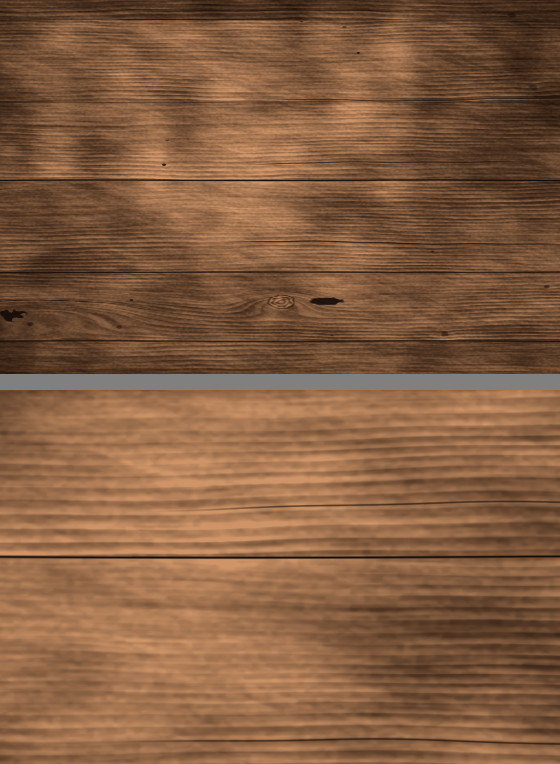
Top: the whole. Bottom: its middle third, enlarged.
Give the GLSL for this texture, as a Shadertoy shader.

```glsl
// Weathered brown planks lying across the canvas, darker towards the rim.
// Grain is a warped height field: saw-shaped growth rings plus stretched
// cellular noise for fibres and stains; knots lift the field to close rings.

const vec3 DARK_WOOD  = vec3(0.25, 0.16, 0.10);
const vec3 LIGHT_WOOD = vec3(0.74, 0.53, 0.37);
const vec3 GAP_COLOR  = vec3(0.07, 0.04, 0.025);
const float TAU = 6.2832;

vec2 hash2(vec2 c) {
    vec3 q = fract(c.xyx * vec3(0.1031, 0.1030, 0.0973));
    q += dot(q, q.yzx + 33.33);
    return fract((q.xx + q.yz) * q.zy);
}

// Smooth cellular noise: random cell values blended by distance, 0..1
float cellNoise(vec2 p) {
    vec2 cell = floor(p);
    float sum = 0.0, total = 0.001;
    for (int j = -1; j <= 1; j++)
    for (int i = -1; i <= 1; i++) {
        vec2 c = cell + vec2(i, j);
        vec2 h = hash2(c + 100.0);
        vec2 d = c + 0.2 + 0.6 * h - p;
        float w = max(0.0, 1.44 - dot(d, d));
        w *= w * w;
        sum += w * fract(h.x * 7.0 + h.y * 13.0);
        total += w;
    }
    return sum / total;
}

// Noise centred on zero
float stain(vec2 p, vec2 scale) { return cellNoise(p * scale) - 0.5; }

float stroke(float dist, float width, float pixel) {
    return 1.0 - smoothstep(0.0, width + pixel, abs(dist));
}

float ellipse(vec2 p, vec2 centre, vec2 size) {
    return length((p - centre) / size);
}

float bulge(vec2 p, vec2 centre, vec2 size, float lift) {
    float r = ellipse(p, centre, size);
    return lift * exp(-r * r);
}

// Growth ring: darkens slowly, then ends in a sharp edge
float ringProfile(float phase) {
    float s = fract(phase / TAU);
    return smoothstep(0.05, 0.75, s) * (1.0 - smoothstep(0.8, 1.0, s));
}

// Slow waviness of the grain, different on every board
float grainWarp(vec2 p, float board) {
    return 0.0040 * sin(p.x * 4.5 + board * 2.3 + p.y * 9.0)
         + 0.0014 * sin(p.x * 12.0 + board * 4.1 - p.y * 21.0)
         + 0.0006 * sin(p.x * 31.0 + board + p.y * 40.0);
}

void mainImage(out vec4 fragColor, in vec2 fragCoord) {
    vec2 p = fragCoord / iResolution.y;
    vec2 fromCentre = fragCoord / iResolution.xy - 0.5;
    float pixel = 1.0 / iResolution.y;

    // Boards and the gaps between them
    float seams[5] = float[5](0.088, 0.272, 0.518, 0.727, 0.947);
    float depth[5] = float[5](0.75, 0.75, 0.95, 0.35, 0.3);
    float board = 0.0, gap = 0.0, aboveSeam = p.y + 0.1;
    for (int i = 0; i < 5; i++) {
        float d = p.y - seams[i] - 0.0008 * sin(p.x * 7.0 + float(i) * 3.0);
        board += step(0.0, d);
        aboveSeam = d > 0.0 ? d : aboveSeam;
        gap = max(gap, depth[i] * stroke(d, 0.0010, pixel));
    }

    // Height field of the grain, lifted around the large knots
    vec2 roundKnot = vec2(0.752, 0.193), slotKnot = vec2(0.87, 0.195);
    vec2 sideKnot = vec2(0.035, 0.156);
    float grain = p.y + grainWarp(p, board);
    grain += bulge(p, roundKnot, vec2(0.10, 0.030), -0.050);
    grain += bulge(p, slotKnot, vec2(0.08, 0.020), 0.010);
    grain += bulge(p, sideKnot + vec2(0.07, 0.01), vec2(0.26, 0.045), -0.065);

    // Small scattered knots
    float ragged = 0.7 * stain(p, vec2(90.0, 160.0));
    float hole = 0.0;
    for (int i = 0; i < 14; i++) {
        vec2 h = hash2(vec2(i, 7)), k = hash2(vec2(i, 31));
        vec2 centre = h * vec2(1.5, 1.0);
        vec2 size = mix(vec2(0.004, 0.002), vec2(0.012, 0.008), k.x * k.x);
        grain += bulge(p, centre, size * 3.0, 0.6 * size.y);
        float r = ellipse(p, centre, size) + ragged;
        hole = max(hole, (0.4 + 0.5 * k.y) * (1.0 - smoothstep(0.5, 1.2, r)));
    }

    // Growth rings: clearest just above a seam, faded when below a pixel
    vec2 g = vec2(p.x, grain) + board * vec2(3.7, 5.0);
    float density = mix(86.0, 108.0, hash2(vec2(board, 3)).x);
    float phase = TAU * density * grain + 1.6 * sin(grain * 57.0 + board)
                + 2.0 * cellNoise(g * vec2(1.2, 26.0));
    float ringFade = 1.0 - smoothstep(2.2, 3.6, fwidth(phase));
    float ringPower = smoothstep(0.3, 0.8, cellNoise(g * vec2(2.2, 10.0)));
    ringPower = mix(0.07, 0.33, ringPower) + 0.14 * exp(-aboveSeam * 22.0);
    float tone = 0.64 + ringFade * ringPower * (0.45 - ringProfile(phase));

    // Streaks, fibres, pores and slanted scuffs
    tone += 0.24 * stain(g, vec2(2.5, 140.0));
    tone += 0.28 * stain(g, vec2(20.0, 310.0));
    tone += 0.18 * stain(p, vec2(170.0, 290.0));
    vec2 slanted = mat2(0.94, 0.34, -0.34, 0.94) * p;
    tone += 0.18 * stain(slanted, vec2(18.0, 150.0));

    // Broad stains, upright smudges on the upper boards, board tint, dark rim
    float upper = smoothstep(0.45, 0.60, p.y);
    tone += 0.46 * stain(g, vec2(3.2, 8.0));
    tone += 0.30 * stain(g + 9.0, vec2(13.0, 26.0));
    tone += mix(0.32, 0.56, upper) * stain(p + 4.0, vec2(11.0, 6.0));
    tone += 0.12 * (hash2(vec2(board, 11)).y - 0.5);
    tone -= dot(fromCentre * fromCentre, vec2(1.35, 1.10));

    // Large knots: a ringed one and two dark hollows
    float r = ellipse(p, roundKnot, vec2(0.034, 0.018)) + 0.4 * ragged;
    float knotTone = 0.50 + 0.20 * sin(r * 17.0) + ragged;
    tone = mix(tone, knotTone, 1.0 - smoothstep(0.85, 1.05, r));
    tone -= 0.35 * stroke(r - 1.0, 0.15, pixel);
    float slot = ellipse(p, slotKnot, vec2(0.046, 0.011)) + 0.5 * ragged;
    float side = ellipse(p, sideKnot, vec2(0.032, 0.014)) + 1.5 * ragged;
    hole = max(hole, 0.9 * (1.0 - smoothstep(0.75, 1.1, min(slot, side))));

    // A few hairline cracks that follow the grain
    float crack = 0.0;
    for (int i = 0; i < 5; i++) {
        vec2 h = hash2(vec2(i, 53));
        float start = h.x * 1.1 - 0.3;
        float end = start + 0.5 + 0.6 * h.y;
        float reach = smoothstep(start, start + 0.15, p.x)
                    * (1.0 - smoothstep(end - 0.15, end, p.x));
        float height = 0.155 + 0.22 * float(i) - 0.03 * h.y * float(i);
        crack = max(crack, 0.6 * reach * stroke(grain - height, 0.0005, pixel));
    }

    // Shadows are compressed so that dark stains keep their grain
    tone = tone < 0.15 ? 0.15 + 0.65 * (tone - 0.15) : tone;
    vec3 color = mix(DARK_WOOD, LIGHT_WOOD, clamp(tone, -0.2, 1.15));
    color = mix(color, GAP_COLOR, max(hole, max(gap, crack)));
    fragColor = vec4(color, 1.0);
}
```
